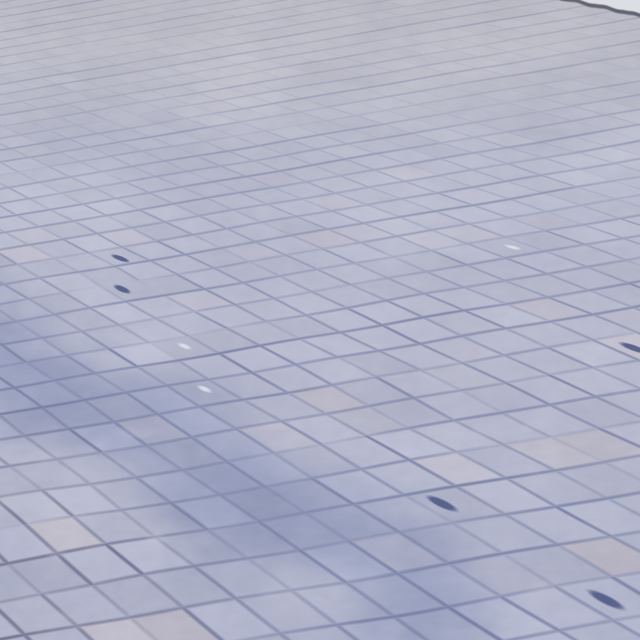
This texture is drawn by a Shadertoy shader. Its source:

```glsl
// Worn blue-grey paving receding in perspective, with two crossing joint families.
// Canvas points are projected onto the ground plane, where a unit grid gives the
// tiles; gradient noise and per-tile hashes add shade, broken joints and chips.

vec2 hash2(vec2 p) {
    p = vec2(dot(p, vec2(127.1, 311.7)), dot(p, vec2(269.5, 183.3)));
    return fract(sin(p) * 43758.5);
}

float cornerSlope(vec2 cell, vec2 f, vec2 corner) {
    return dot(hash2(cell + corner) * 2.0 - 1.0, f - corner);
}

// Gradient noise, roughly -0.7 to 0.7
float noise(vec2 p) {
    vec2 i = floor(p), f = fract(p);
    vec2 u = f * f * f * (f * (f * 6.0 - 15.0) + 10.0);
    return mix(mix(cornerSlope(i, f, vec2(0, 0)), cornerSlope(i, f, vec2(1, 0)), u.x),
               mix(cornerSlope(i, f, vec2(0, 1)), cornerSlope(i, f, vec2(1, 1)), u.x), u.y);
}

float fbm(vec2 p) {
    float sum = 0.0, amplitude = 0.6;
    for (int i = 0; i < 4; i++) {
        sum += amplitude * noise(p);
        p = p * 2.03 + 17.3;
        amplitude *= 0.5;
    }
    return sum;
}

float segmentDistance(vec2 p, vec2 a, vec2 b) {
    vec2 ab = b - a;
    return length(p - a - ab * clamp(dot(p - a, ab) / dot(ab, ab), 0.0, 1.0));
}

void mainImage(out vec4 fragColor, in vec2 fragCoord) {
    vec2 p = fragCoord / iResolution.xy;
    p.y = 1.0 - p.y; // measured downwards from the far edge

    // Ground plane: x counts columns, y counts rows
    float depth = p.y + 0.17 * p.x + 0.699;
    vec2 ground = vec2(20.4 * (p.x + 1.432), 45.6) / depth + vec2(0.35, 0.15);
    ground += 0.13 * vec2(noise(ground * 0.37), noise(ground * 0.31 + 40.0));
    vec2 tile = floor(ground), local = fract(ground) - 0.5;
    vec2 tileRand = hash2(tile);
    float near = smoothstep(0.0, 0.75, p.y);

    // Base shade: greyer far away, bluer close by
    vec3 color = mix(vec3(0.735, 0.733, 0.775), vec3(0.725, 0.735, 0.808), smoothstep(0.0, 0.35, p.y));
    color = mix(color, vec3(0.69, 0.705, 0.792), smoothstep(0.4, 1.0, p.y));

    // Damp diagonal band and broad blotches
    float blotch = fbm(p * vec2(4.0, 6.0) + 3.0);
    float band = segmentDistance(p, vec2(-0.02, 0.54), vec2(0.66, 0.93)) + 0.12 * blotch;
    color = mix(color, vec3(0.54, 0.58, 0.715), 0.62 * (1.0 - smoothstep(0.0, 0.15, band)));
    color += vec3(0.075, 0.07, 0.055) * blotch;

    // Tile to tile variation, a few warm tiles, fine grain
    color += (tileRand.y - 0.5) * mix(0.015, 0.045, near);
    color += vec3(0.045, 0.02, -0.01) * smoothstep(0.86, 1.0, hash2(tile + 71.0).x) * near;
    color += 0.03 * fbm(p * vec2(32.0, 60.0));

    // Joints: canvas distance to the nearest row and column line
    vec2 lineId = floor(ground + 0.5);
    vec2 gap = abs(ground - lineId) * vec2(0.6 * depth / 20.4, depth * depth / 45.6);
    vec2 joint = 1.0 - smoothstep(vec2(0.0), vec2(0.0026, 0.0029) * depth, gap);
    float rowWear = 0.62 + 0.95 * noise(vec2(ground.x * 0.23, lineId.y * 7.31))
                  + 0.35 * (hash2(vec2(lineId.y, 5.0)).x - 0.5);
    float columnWear = 0.55 + 0.7 * noise(vec2(lineId.x * 5.17, ground.y * 0.3))
                     + 0.5 * (hash2(vec2(lineId.x, tile.y)).y - 0.5);
    joint.x *= clamp(columnWear, 0.0, 1.0) * mix(0.12, 1.0, smoothstep(0.05, 0.6, p.y));
    joint.y *= clamp(rowWear, 0.0, 1.0) * mix(0.42, 1.0, near);
    float corner = 1.0 - smoothstep(0.05, 0.45, length(p - vec2(0.0, 1.0)));
    vec3 jointColor = mix(vec3(0.435, 0.465, 0.615), vec3(0.34, 0.34, 0.45), corner);
    color = mix(color, jointColor, 0.85 * max(joint.x, joint.y));

    // Pale scuffs drift over tiles and joints
    float scuff = smoothstep(0.12, 0.5, fbm(p * vec2(9.0, 17.0) + 60.0));
    color = mix(color, vec3(0.76, 0.77, 0.83), 0.4 * scuff);

    // Rare dark chips, slim along the columns, and small bright flecks
    vec2 offset = local - (hash2(tile + 23.0) - 0.5) * 0.35;
    float chip = 1.0 - smoothstep(0.6, 1.2, length(offset / vec2(0.13, 0.29)));
    color = mix(color, vec3(0.29, 0.33, 0.5), 0.85 * chip * step(tileRand.x, 0.011));
    float fleck = 1.0 - smoothstep(0.3, 1.2, length(offset / vec2(0.11, 0.2)));
    color = mix(color, vec3(0.9, 0.91, 0.95), 0.8 * fleck * step(0.992, tileRand.x));

    // Bright kerb beyond the far right corner, with a dark seam
    float kerb = p.y - 0.22 * (p.x - 0.89) + 0.004 * noise(vec2(p.x * 45.0, 2.0));
    color = mix(color, vec3(0.86, 0.87, 0.89), 1.0 - smoothstep(-0.004, 0.0, kerb));
    float seam = 1.0 - smoothstep(0.001, 0.005, abs(kerb));
    color = mix(color, vec3(0.33, 0.33, 0.39), 0.85 * seam);

    fragColor = vec4(clamp(color, 0.0, 1.0), 1.0);
}
```
